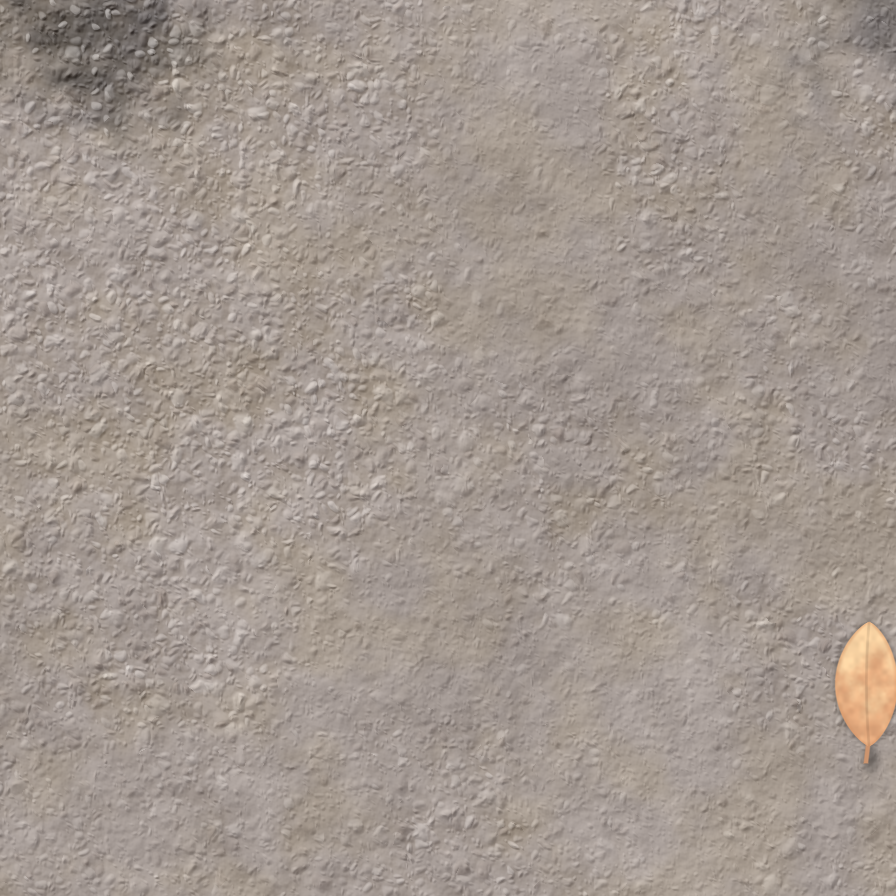
Write a Shadertoy shader that draws this texture.

```glsl
// Worn dusty gravel seen from above: three sizes of half-buried stones on noisy
// ground, lit from the upper left by the slope of one height field.
// Two dark damp patches lie in the upper corners and a dry leaf at the right.

vec2 hash2(vec2 p) {
    vec3 q = fract(p.xyx * vec3(0.1031, 0.1030, 0.0973));
    q += dot(q, q.yzx + 33.33);
    return fract((q.xx + q.yz) * q.zy);
}

float noise(vec2 p) {
    vec2 i = floor(p), f = fract(p);
    f = f * f * (3.0 - 2.0 * f);
    return mix(mix(hash2(i).x, hash2(i + vec2(1, 0)).x, f.x),
               mix(hash2(i + vec2(0, 1)).x, hash2(i + vec2(1, 1)).x, f.x), f.y);
}

float fbm(vec2 p) {
    float sum = 0.0, gain = 0.5;
    for (int i = 0; i < 4; i++) {
        sum += gain * noise(p);
        p = mat2(1.6, 1.2, -1.2, 1.6) * p + 7.3;
        gain *= 0.5;
    }
    return sum / 0.9375;
}

// One layer of rounded stones: x is the height, y a random tint
vec2 stones(vec2 p, float density) {
    vec2 cell = floor(p), best = vec2(0.0);
    for (int y = -1; y <= 1; y++)
    for (int x = -1; x <= 1; x++) {
        vec2 id = cell + vec2(x, y);
        vec2 place = hash2(id + 11.0), kind = hash2(id + 57.0);
        if (kind.x > density) continue;
        vec2 d = p - id - 0.1 - 0.8 * place;
        float angle = 6.283 * kind.y;
        d = mat2(cos(angle), sin(angle), -sin(angle), cos(angle)) * d;
        d.x *= 1.0 + 0.5 * place.y;
        float radius = mix(0.3, 0.62, place.x);
        float r = mix(length(d), max(abs(d.x), abs(d.y)), 0.25) / radius;
        float dome = radius * (1.0 - smoothstep(0.1, 1.0, r));
        if (dome > best.x) best = vec2(dome, fract(kind.y * 7.0 + place.x) - 0.5);
    }
    return best;
}

// Ground relief: x is the height, y the tint of the stones
vec2 ground(vec2 p, float rough) {
    vec2 q = p + 0.007 * (vec2(noise(p * 80.0), noise(p * 80.0 + 40.0)) - 0.5);
    vec2 large = stones(q * 44.0, 0.08 + 0.36 * rough);
    vec2 middle = stones(q * 80.0 + 19.0, 0.22 + 0.45 * rough);
    vec2 small = stones(q * 140.0 + 53.0, 0.55);
    float relief = large.x * 1.0 + middle.x * 0.7 + small.x * 0.36;
    relief = relief * mix(0.6, 1.1, rough) + 0.6 * fbm(p * 55.0) + 0.12 * noise(p * 200.0);
    float tint = large.y * smoothstep(0.0, 0.2, large.x)
               + middle.y * smoothstep(0.0, 0.2, middle.x);
    return vec2(relief, tint);
}

// Dry leaf blade with midrib, pale blotches and a short stem
vec3 addLeaf(vec3 color, vec2 p, float px) {
    float t = (p.y - 0.167) / 0.139;
    float s = clamp(t, 0.0, 1.0);
    float across = p.x - 0.967 - 0.012 * (s - 0.5) * (s - 0.5);
    float halfWidth = 0.035 * pow(4.0 * s * (1.0 - s), 0.75);
    float edge = max(abs(across) - halfWidth, abs(t - 0.5) * 0.139 - 0.0695);
    float stem = max(abs(p.x - 0.969 + 0.12 * (0.17 - p.y)) - 0.0025, abs(p.y - 0.161) - 0.013);
    float shadow = length((p - vec2(0.972, 0.153)) * vec2(1.0, 0.6));
    color *= 1.0 - 0.3 * (1.0 - smoothstep(0.002, 0.014, shadow));
    color *= 1.0 - 0.15 * (1.0 - smoothstep(0.0, 0.006, edge));

    float blotch = smoothstep(0.25, 0.7, fbm(p * 38.0 + 5.0) * 0.7 + 0.3 * s);
    vec3 blade = mix(vec3(0.88, 0.65, 0.48), vec3(0.98, 0.83, 0.64), blotch);
    blade = mix(blade, vec3(0.84, 0.58, 0.40), 0.5 * smoothstep(-0.006, 0.0, edge));
    float rib = 1.0 - smoothstep(0.0005, 0.0025, abs(across));
    blade *= 1.0 - 0.1 * rib + 0.1 * (noise(p * 160.0) - 0.5);
    color = mix(color, vec3(0.80, 0.58, 0.43), 1.0 - smoothstep(-px, px, stem));
    return mix(color, blade, 1.0 - smoothstep(-px, px, edge));
}

void mainImage(out vec4 fragColor, in vec2 fragCoord) {
    float px = 1.0 / iResolution.y;
    vec2 p = fragCoord * px;

    // Coarse stones at the upper left, a smooth dusty track right of the middle
    float patches = fbm(p * 8.0 + 3.0);
    float coarse = smoothstep(0.8, 0.1, length((p - vec2(0.15, 0.8)) * vec2(1.0, 0.9)));
    float track = smoothstep(0.13, 0.0, abs(p.x - 0.58 + 0.1 * (p.y - 0.5))) * smoothstep(0.5, 0.8, p.y);
    float rough = clamp(0.12 + 0.7 * coarse + 1.9 * (patches - 0.36) - 0.6 * track, 0.0, 1.0);

    // Slope towards the light, with shaded sides darker than lit ones are bright
    vec2 here = ground(p, rough);
    float slope = here.x - ground(p + vec2(-0.0014, 0.0022), rough).x;
    float shade = slope / (1.0 + 0.9 * abs(slope));
    shade *= shade < 0.0 ? 0.60 : 0.40;

    // Grey dust with faint sandy patches and brown hollows between stones
    float warm = smoothstep(0.35, 0.75, fbm(p * 14.0 + 21.0));
    vec3 color = mix(vec3(0.645, 0.606, 0.586), vec3(0.648, 0.603, 0.560), warm);
    color += 0.10 * (fbm(p * 4.0 + 60.0) - 0.5) + 0.06 * (noise(p * 40.0) - 0.5);
    color += here.y * mix(0.05, 0.10, rough) * vec3(0.9, 1.0, 1.05);
    float hollow = smoothstep(0.5, 0.2, here.x) * rough;
    color -= hollow * vec3(0.035, 0.04, 0.05);
    color += shade * vec3(1.0, 0.99, 0.96);

    // Damp corners, where the paler stones stand out
    float left = length((p - vec2(0.11, 0.97)) * vec2(0.85, 1.2));
    float right = length((p - vec2(1.0, 0.97)) * vec2(1.0, 0.9));
    float ragged = 0.16 * (patches - 0.5) + 0.08 * (noise(p * 45.0) - 0.5);
    float damp = smoothstep(0.18, 0.02, left + ragged);
    damp = max(damp, 0.7 * smoothstep(0.13, 0.0, right + ragged));
    vec3 wet = color * vec3(0.63, 0.64, 0.66) + 0.3 * max(here.y, 0.0) + 0.5 * shade;
    color = mix(color, wet, damp);

    fragColor = vec4(clamp(addLeaf(color, p, px), 0.0, 1.0), 1.0);
}
```
